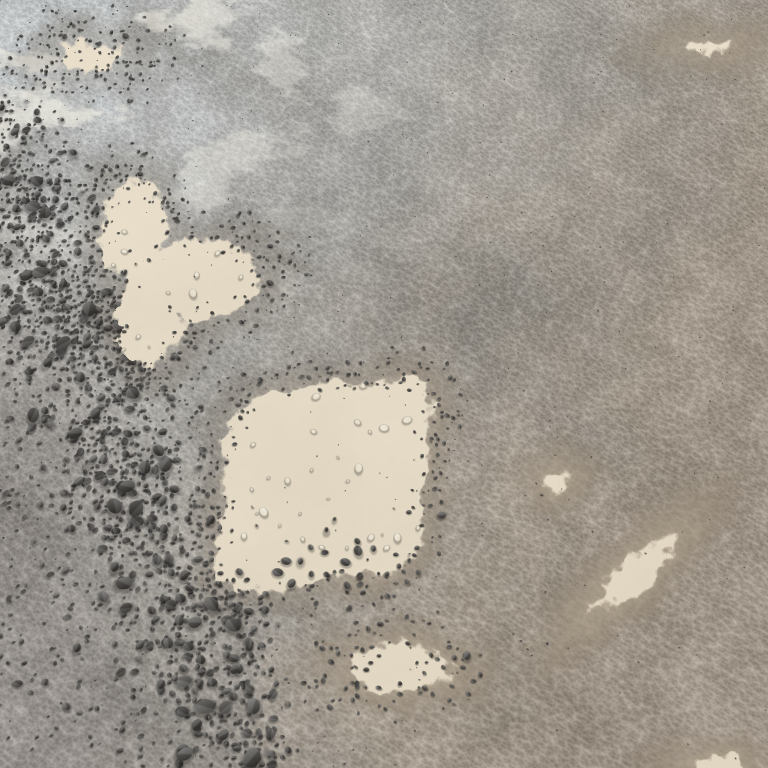
Write a WebGL 1 fragment shader that draws this texture.

```glsl
precision highp float;
// Wet muddy road with milky puddles and a diagonal band of dark gravel.
// Layered sines bend the shores and mottle the mud, cellular noise gives
// the grit, and jittered grid cells scatter faceted stones over it all.
uniform vec2 u_resolution;

const vec3 MUD = vec3(0.65, 0.64, 0.62);
const vec3 DARK_MUD = vec3(0.56, 0.54, 0.52);
const vec3 BROWN_MUD = vec3(0.62, 0.58, 0.53);
const vec3 SHEEN = vec3(0.77, 0.79, 0.80);
const vec3 SILT = vec3(0.75, 0.69, 0.60);
const vec3 WATER = vec3(0.89, 0.85, 0.77);
const vec3 FOAM = vec3(0.95, 0.94, 0.90);
const vec3 STONE_DARK = vec3(0.20, 0.19, 0.18);
const vec3 STONE_LIGHT = vec3(0.56, 0.56, 0.55);

vec2 hash2(vec2 p) {
  vec3 q = fract(p.xyx * vec3(0.1031, 0.1030, 0.0973));
  q += dot(q, q.yzx + 33.33);
  return fract((q.xx + q.yz) * q.zy);
}

mat2 rotation(float angle) {
  float c = cos(angle), s = sin(angle);
  return mat2(c, s, -s, c);
}

// Layered sines, roughly -1 to 1
float waves(vec2 p) {
  float sum = 0.0, amplitude = 0.5;
  for (int i = 0; i < 6; i++) {
    sum += amplitude * sin(p.x + 1.6 * sin(p.y));
    p = rotation(1.1) * p * 1.9 + 3.7;
    amplitude *= 0.6;
  }
  return sum;
}

// Distance to the nearest scattered point
float cellular(vec2 p) {
  vec2 id = floor(p);
  float nearest = 2.0;
  for (int j = -1; j <= 1; j++)
    for (int i = -1; i <= 1; i++) {
      vec2 cell = id + vec2(i, j);
      nearest = min(nearest, length(cell + hash2(cell + 11.0) - p));
    }
  return nearest;
}

float ellipse(vec2 p, vec2 center, vec2 radii) {
  return (length((p - center) / radii) - 1.0) * min(radii.x, radii.y);
}

float roundBox(vec2 p, vec2 halfSize, float corner) {
  vec2 d = abs(p) - halfSize + corner;
  return length(max(d, 0.0)) + min(max(d.x, d.y), 0.0) - corner;
}

float spot(vec2 p, vec2 center, vec2 radii) {
  vec2 d = (p - center) / radii;
  return exp(-dot(d, d));
}

// Signed distance to the puddles before their shores are roughened
float puddles(vec2 p) {
  vec2 q = p - vec2(0.423, 0.372);
  float d = roundBox(q - vec2(0.12 * q.y, 0.1 * q.x), vec2(0.132, 0.128), 0.05);
  d = min(d, ellipse(p, vec2(0.175, 0.70), vec2(0.050, 0.064)));
  d = min(d, ellipse(p, vec2(0.245, 0.64), vec2(0.085, 0.050)));
  d = min(d, ellipse(p, vec2(0.195, 0.585), vec2(0.038, 0.054)));
  d = min(d, ellipse(p, vec2(0.515, 0.13), vec2(0.066, 0.034)));
  d = min(d, ellipse(rotation(-0.75) * (p - vec2(0.82, 0.25)), vec2(0.0), vec2(0.056, 0.017)));
  d = min(d, ellipse(p, vec2(0.72, 0.375), vec2(0.018, 0.014)));
  d = min(d, ellipse(p, vec2(0.115, 0.925), vec2(0.046, 0.026)));
  d = min(d, ellipse(p, vec2(0.92, 0.94), vec2(0.030, 0.011)));
  return min(d, ellipse(p, vec2(0.93, 0.0), vec2(0.030, 0.018)));
}

// Scatter faceted stones; density from 0 to 1 sets how many cells hold one
vec3 addStones(vec3 color, vec2 p, float cells, float density, float seed, vec3 dark, vec3 light, float pixel) {
  vec2 q = p * cells;
  float blur = cells * pixel;
  for (int j = -1; j <= 1; j++)
    for (int i = -1; i <= 1; i++) {
      vec2 cell = floor(q) + vec2(i, j);
      vec2 place = hash2(cell + seed), trait = hash2(cell + seed + 57.0);
      float radius = (0.20 + 0.26 * trait.y) * smoothstep(trait.x, trait.x + 0.12, density);
      if (radius < 0.03) continue;
      vec2 offset = q - cell - 0.2 - 0.6 * place;
      vec2 r = rotation(place.x * 6.28) * offset * vec2(1.0, 1.3);
      float edge = max(length(r), dot(abs(r), vec2(0.85, 0.55))) - radius;
      float facet = smoothstep(-0.08, 0.08, r.x * 0.6 + r.y);
      float lit = 0.1 + 0.3 * place.y + 0.25 * facet + 0.3 * dot(offset, vec2(-0.4, 0.9)) / radius;
      color *= 1.0 - 0.25 * smoothstep(0.22, 0.0, edge + 0.3 * offset.y);
      color = mix(color, mix(dark, light, clamp(lit, 0.0, 1.0)), smoothstep(blur, -blur, edge));
    }
  return color;
}

void main() {
  float pixel = 1.0 / min(u_resolution.x, u_resolution.y);
  vec2 p = gl_FragCoord.xy * pixel;
  vec2 ground = vec2((p.x - 0.4) * (0.85 + 0.5 * p.y), p.y * (0.85 + 0.3 * p.y)) + 2.0;
  float mottle = waves(p * 14.0), ripple = waves(p * 55.0 + 8.0);

  // Mud: broad tints, then slanted grit
  float brown = smoothstep(0.5, 1.3, p.x + 0.6 * (1.0 - p.y) + 0.12 * mottle);
  float leftBank = smoothstep(0.38, 0.15, p.x + 0.4 * p.y);
  float sheen = spot(p, vec2(0.05, 0.97), vec2(0.38, 0.28));
  vec3 color = mix(MUD, BROWN_MUD, brown);
  color = mix(color, DARK_MUD, 0.8 * leftBank);
  color = mix(color, SHEEN, sheen * (0.7 + 0.3 * mottle));
  vec2 slanted = rotation(0.6) * ground;
  float grit = cellular(slanted * vec2(85.0, 150.0)) + 0.8 * cellular(slanted * vec2(210.0, 260.0)) - 0.83;
  color += 0.035 * mottle + 0.03 * ripple + 0.13 * grit;
  color -= 0.07 * spot(p, vec2(0.58, 0.61), vec2(0.16, 0.09));
  color = mix(color, FOAM, 0.8 * sheen * smoothstep(0.15, 0.6, waves(p * vec2(16.0, 32.0) + 2.0)));

  // Puddles: silty halo, damp shore, pale water
  float shore = puddles(p) + 0.010 * mottle + 0.007 * ripple + 0.012 * (0.45 - cellular(p * 65.0));
  color = mix(color, SILT, (0.2 + 0.5 * brown) * smoothstep(0.05, 0.0, shore));
  color *= 1.0 - 0.10 * smoothstep(0.035, 0.0, abs(shore - 0.015));
  float water = smoothstep(0.003, -0.003, shore);
  color = mix(color, WATER + 0.012 * mottle + 0.03 * (p.y - 0.4), water);
  color = addStones(color, p, 65.0, 0.10 * water, 5.0, WATER, FOAM, pixel);

  // Gravel: dense band, sparse left bank, loose grains on the shores
  float across = p.x - 0.32 + 0.38 * p.y + 0.025 * mottle;
  float band = exp(-across * across / 0.0055) * (1.0 - water) * smoothstep(0.98, 0.7, p.y);
  float bank = smoothstep(0.06, -0.06, across) * smoothstep(1.0, 0.75, p.y);
  float rim = smoothstep(0.045, 0.0, abs(shore - 0.012)) * smoothstep(0.75, 0.55, p.x);
  float shoal = spot(p, vec2(0.44, 0.27), vec2(0.11, 0.045));
  color = addStones(color, ground, 125.0, 0.04 + 0.5 * band + 0.12 * bank + 0.28 * rim, 91.0, STONE_DARK, STONE_LIGHT, pixel);
  color = addStones(color, ground, 66.0, 0.02 + 0.55 * band + 0.1 * bank + 0.10 * rim + 0.35 * shoal, 23.0, STONE_DARK, STONE_LIGHT, pixel);
  color = addStones(color, ground, 38.0, 0.45 * band + 0.06 * bank + 0.12 * shoal, 47.0, STONE_DARK, STONE_LIGHT, pixel);
  color = addStones(color, ground, 150.0, 0.02 * (1.0 - water), 71.0, SHEEN, FOAM, pixel);
  gl_FragColor = vec4(clamp(color, 0.0, 1.0), 1.0);
}
```
